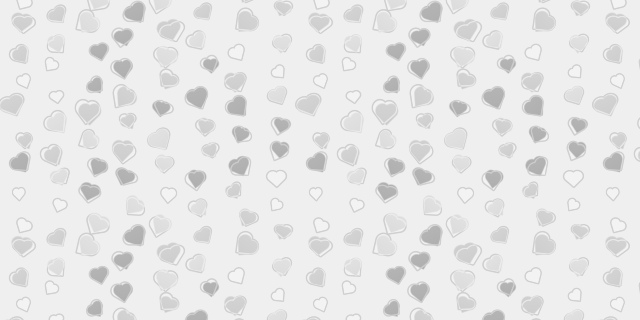
Write a WebGL 1 fragment shader that draws this pattern.

```glsl
precision highp float;
// Scattered grey hearts on a pale ground, in a repeating block of 8 by 8
// jittered, staggered cells. Each heart is a flat tone with a loosely
// registered thin outline; the palest hearts are outline only.

uniform vec2 u_resolution;

const vec3 GROUND = vec3(0.937);

float hash(vec2 p) {
  return fract(sin(dot(p, vec2(127.1, 311.7))) * 43758.5453);
}

vec2 rotate(vec2 p, float a) {
  float c = cos(a), s = sin(a);
  return vec2(c * p.x - s * p.y, s * p.x + c * p.y);
}

// Signed distance to a softly rounded heart about 1.3 wide, centred on 0
float heart(vec2 p) {
  p = vec2(abs(p.x), p.y + 0.55);
  float d;
  if (p.x + p.y > 1.0) {
    d = length(p - vec2(0.25, 0.75)) - 0.3536;
  } else {
    vec2 notch = p - vec2(0.0, 1.0);
    vec2 side = p - 0.5 * max(p.x + p.y, 0.0);
    d = sqrt(min(dot(notch, notch), dot(side, side))) * sign(p.x - p.y);
  }
  return d - 0.05;
}

// Paints one heart over the colour; p is relative to its centre
vec3 paintHeart(vec3 color, vec2 p, vec2 id, float pixel) {
  float pick = hash(id + 3.1);
  float pale = step(0.76, pick);
  float tone = pick < 0.22 ? 0.685 : pick < 0.54 ? 0.805 : pick < 0.76 ? 0.86 : 0.953;
  float size = mix(0.037, 0.056, hash(id + 7.7)) * (1.0 - 0.2 * pale);

  vec2 q = rotate(p, 1.5 * (hash(id + 11.3) - 0.5)) / size;
  q.x *= mix(0.9, 1.12, hash(id + 17.9));

  // The outline is turned, shifted and stretched against the fill
  vec2 shift = vec2(hash(id + 23.3), hash(id + 29.1)) - 0.5;
  vec2 loose = rotate(q - 0.34 * shift, 0.9 * (hash(id + 31.7) - 0.5));
  loose *= vec2(0.93, 1.0 + 0.25 * shift.x);
  float fillDist = heart(q) * size;
  float lineDist = heart(mix(loose, q, pale)) * size;

  float fill = 1.0 - smoothstep(-pixel, pixel, fillDist);
  float inner = 1.0 - smoothstep(-pixel, pixel, lineDist);
  float line = 1.0 - smoothstep(0.0004, 0.0008 + pixel, abs(lineDist));

  // Pale wash inside the outline, then the shaded fill, then the line
  color = mix(color, vec3(0.953), inner * 0.8);
  float shade = tone + 0.018 * q.y * (1.0 - pale) + 0.012 * inner * (1.0 - pale);
  color = mix(color, vec3(shade), fill);
  float lineTone = mix(0.77, min(tone + 0.15, 0.94), fill * (1.0 - pale));
  return mix(color, vec3(lineTone), line * 0.75);
}

void main() {
  vec2 p = gl_FragCoord.xy / u_resolution.y;
  float pixel = 1.0 / u_resolution.y;
  vec2 cell = vec2(0.116, 0.0873);
  vec3 color = GROUND;

  // Visit nearby cells; every other column is raised by half a cell
  for (int i = -1; i <= 1; i++) {
    float column = floor(p.x / cell.x) + float(i);
    float stagger = 0.5 * mod(column, 2.0);
    float row = floor(p.y / cell.y - stagger);
    for (int j = -1; j <= 1; j++) {
      vec2 id = vec2(column, row + float(j));
      vec2 key = mod(id, 8.0);
      vec2 jitter = vec2(hash(key + 41.3), hash(key + 47.9)) - 0.5;
      vec2 center = (id + vec2(0.5, 0.5 + stagger) + jitter * vec2(0.4, 0.3)) * cell;
      color = paintHeart(color, p - center, key, pixel);
    }
  }
  gl_FragColor = vec4(color, 1.0);
}
```
